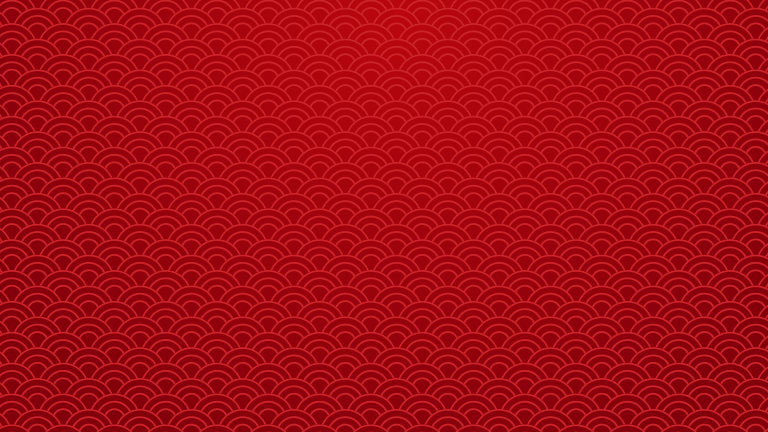
Give the GLSL for this pattern, as a Shadertoy shader.

```glsl
// Overlapping fish-scale waves: three thin red rings per scale, on crimson.
// Staggered rows of discs are painted back to front, lower rows on top,
// over a radial glow that fades from the top centre to the corners.

const float ACROSS = 14.97;      // scales across the canvas
const float ROW_STEP = 0.3008;   // row spacing, in scale widths
const float HALF_LINE = 0.0175;  // half the ring width

// Antialiased inside of a signed distance.
float fill(float dist, float pixel) {
    return clamp(0.5 - dist / pixel, 0.0, 1.0);
}

// Three evenly spaced concentric rings.
float rings(float radius, float pixel) {
    float index = clamp(round((radius - 0.195) / 0.145), 0.0, 2.0);
    return fill(abs(radius - 0.195 - 0.145 * index) - HALF_LINE, pixel);
}

float scales(vec2 p, float pixel) {
    float lines = 0.0;
    float frontRow = ceil((p.y - 0.515) / ROW_STEP);
    for (int i = 3; i >= 0; i--) {
        float row = frontRow + float(i);
        float stagger = 0.5 * mod(row, 2.0);
        vec2 local = vec2(fract(p.x + stagger + 0.5) - 0.5, p.y - row * ROW_STEP);
        float radius = length(local);
        float cover = fill(radius - 0.485 - HALF_LINE, pixel);
        lines = mix(lines, rings(radius, pixel), cover);
    }
    return lines;
}

void mainImage(out vec4 fragColor, in vec2 fragCoord) {
    float pixel = ACROSS / iResolution.x;
    vec2 p = fragCoord * pixel + vec2(-0.731, 0.051);

    // Ground glow
    vec2 fromGlow = (fragCoord - vec2(0.52, 0.97) * iResolution.xy) / iResolution.y;
    float fade = clamp(length(fromGlow) / 1.1, 0.0, 1.0);
    vec3 ground = mix(vec3(0.73, 0.025, 0.055), vec3(0.51, 0.0, 0.04), fade);

    // Ring lines
    vec3 lineColor = vec3(0.80, 0.14, 0.17);
    fragColor = vec4(mix(ground, lineColor, scales(p, pixel)), 1.0);
}
```
